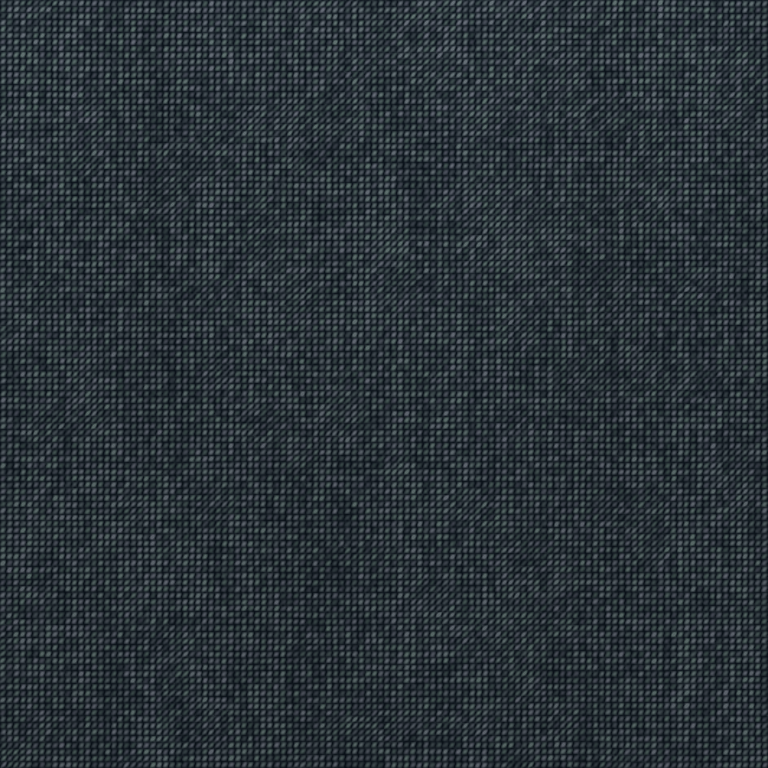
This texture is drawn by a Shadertoy shader. Its source:

```glsl
// Dark blue-green woven cloth: a fine straight grid of stitches in upright columns.

const vec2 STITCHES = vec2(118.0, 118.0);   // repeats across and down
const float PI = 3.14159265;
const vec3 GAP_COLOR = vec3(0.040, 0.069, 0.099);
const vec3 YARN_COLOR = vec3(0.335, 0.374, 0.394);
const vec3 GREEN_SHIFT = vec3(-0.010, 0.010, -0.012);

// Sine-free hash, 0 to 1
float hash(vec2 p) {
    vec3 q = fract(vec3(p.xyx) * 0.1031);
    q += dot(q, q.yzx + 33.33);
    return fract((q.x + q.y) * q.z);
}

// Smooth value noise, 0 to 1
float noise(vec2 p) {
    vec2 cell = floor(p);
    vec2 f = fract(p);
    f = f * f * (3.0 - 2.0 * f);
    float low = mix(hash(cell), hash(cell + vec2(1.0, 0.0)), f.x);
    float high = mix(hash(cell + vec2(0.0, 1.0)), hash(cell + 1.0), f.x);
    return mix(low, high, f.y);
}

// Noise centred on zero, -1 to 1
float signedNoise(vec2 p) {
    return 2.0 * noise(p) - 1.0;
}

// Rounded stitch: deep gaps between columns, softer gaps between rows
float stitchHeight(vec2 f, float lean, float rowDepth) {
    vec2 d = f - 0.5;
    float column = abs(cos(PI * (d.x - lean * d.y * (1.0 - 4.0 * d.y * d.y))));
    float row = abs(cos(PI * d.y));
    return column * mix(1.0, row, rowDepth);
}

// Rising diagonal ridge through the cell centres
float twillHeight(vec2 p) {
    return 0.5 + 0.5 * cos(2.0 * PI * (p.x - p.y));
}

// Yarn thickness: long streaks, stronger along the columns
float yarnStreaks(vec2 p) {
    float warp = signedNoise(vec2(p.x * 0.9, p.y * 0.06));
    float weft = signedNoise(vec2(p.x * 0.06, p.y * 0.9) + 57.0);
    return 0.13 * warp + 0.07 * weft;
}

// Broad shading: slightly paler toward the top, with faint vertical bands
float clothLight(vec2 uv) {
    float bands = signedNoise(vec2(uv.x * 10.0, uv.y * 1.5) + 13.0);
    return 0.96 + 0.12 * uv.y * uv.y + 0.03 * bands;
}

void mainImage(out vec4 fragColor, in vec2 fragCoord) {
    vec2 uv = fragCoord / iResolution.xy;
    vec2 pixelSize = STITCHES / iResolution.xy;

    // Threads stay nearly straight
    vec2 p = uv * STITCHES;
    p += 0.10 * vec2(signedNoise(p * vec2(0.3, 0.08)),
                     signedNoise(p * vec2(0.08, 0.3) + 19.0));
    vec2 cell = floor(p);

    // Weave relief with loose patches of twill
    float twillAmount = 0.08 + 0.27 * smoothstep(0.45, 0.8, noise(p * 0.15 + 71.0));
    float relief = mix(stitchHeight(fract(p), 0.35, 0.82), twillHeight(p), twillAmount);
    float footprint = max(pixelSize.x, pixelSize.y);
    relief = mix(relief, 0.44, smoothstep(0.4, 0.9, footprint));

    // Uneven stitches, yarn streaks and fibre grain
    float gain = 0.66 + 0.54 * hash(cell + 5.0) + yarnStreaks(p);
    float grain = 0.12 * signedNoise(p * vec2(2.6, 2.0) + 43.0);
    float glint = 0.16 * smoothstep(0.9, 1.0, hash(cell + 211.0)) * relief;
    float level = clamp(relief * gain + grain + glint, 0.0, 1.1);

    // Colour: blue-grey yarn with scattered greenish stitches
    vec3 color = mix(GAP_COLOR, YARN_COLOR, level);
    float green = 2.0 * hash(cell + 97.0) - 0.8;
    color += GREEN_SHIFT * green * smoothstep(0.1, 0.7, level);
    color *= clothLight(uv);

    fragColor = vec4(clamp(color, 0.0, 1.0), 1.0);
}
```
